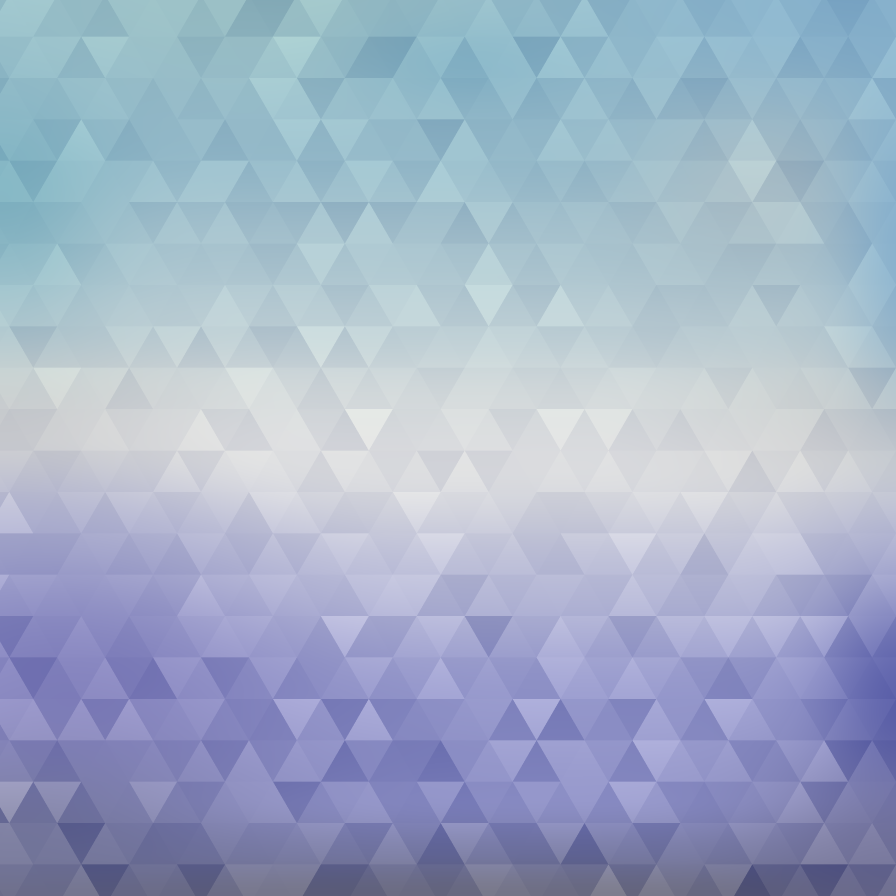
This background is drawn by a Shadertoy shader. Its source:

```glsl
// Soft mosaic of small triangles over a hazy sky: teal above, a pale band, violet below.
// A vertical colour ramp and broad glows give the backdrop; a skewed lattice,
// hashed per triangle at two scales, lightens and darkens it in facets.

float hash(vec3 p) {
    return fract(sin(dot(p, vec3(127.1, 311.7, 74.7))) * 43758.5);
}

// Elliptical falloff around a centre
float glow(vec2 p, vec2 centre, vec2 radius) {
    vec2 d = (p - centre) / radius;
    return exp(-dot(d, d));
}

// Signed brightness of the triangle under a lattice point
float facet(vec2 lattice, float seed) {
    vec2 cell = floor(lattice), f = lattice - cell;
    float down = step(1.0, f.x + f.y);
    float h = 2.0 * hash(vec3(cell, down + seed)) - 1.0;
    float shade = mix(0.75, 1.1, f.y);
    return (0.45 * h + 0.55 * h * h * h) * shade;
}

float mosaic(vec2 uv) {
    vec2 p = (uv - vec2(0.0371, 0.0352)) / vec2(0.0535, 0.0462);
    p.x -= 0.5 * p.y;
    return facet(p, 3.0) + 0.4 * facet(p * 0.5, 11.0);
}

// Vertical ramp, from the grey floor to the teal top
vec3 skyRamp(float y) {
    vec3 c = vec3(0.44, 0.44, 0.52);
    c = mix(c, vec3(0.47, 0.48, 0.63), smoothstep(0.00, 0.05, y));
    c = mix(c, vec3(0.56, 0.57, 0.78), smoothstep(0.03, 0.11, y));
    c = mix(c, vec3(0.59, 0.60, 0.80), smoothstep(0.12, 0.25, y));
    c = mix(c, vec3(0.72, 0.73, 0.84), smoothstep(0.22, 0.37, y));
    c = mix(c, vec3(0.86, 0.865, 0.875), smoothstep(0.34, 0.48, y));
    c = mix(c, vec3(0.83, 0.855, 0.86), smoothstep(0.49, 0.57, y));
    c = mix(c, vec3(0.74, 0.81, 0.835), smoothstep(0.55, 0.64, y));
    c = mix(c, vec3(0.67, 0.775, 0.815), smoothstep(0.62, 0.73, y));
    c = mix(c, vec3(0.59, 0.735, 0.795), smoothstep(0.71, 0.84, y));
    return mix(c, vec3(0.57, 0.725, 0.785), smoothstep(0.85, 1.0, y));
}

vec3 backdrop(vec2 uv) {
    // The violet climbs higher toward the left, and slightly at the right
    float climb = 0.06 * smoothstep(0.45, 0.0, uv.x) + 0.025 * smoothstep(0.8, 1.0, uv.x);
    vec3 c = skyRamp(uv.y - climb * glow(uv, vec2(0.5, 0.40), vec2(9.0, 0.16)));

    // Upper glows: teal left edge, green haze, warm grey and blue at the right
    c = mix(c, vec3(0.45, 0.68, 0.74), 0.65 * glow(uv, vec2(0.0, 0.78), vec2(0.12, 0.13)));
    c = mix(c, vec3(0.62, 0.76, 0.76), 0.6 * glow(uv, vec2(0.28, 1.0), vec2(0.28, 0.10)));
    c = mix(c, vec3(0.47, 0.68, 0.77), 0.45 * glow(uv, vec2(0.52, 0.93), vec2(0.12, 0.05)));
    c = mix(c, vec3(0.51, 0.68, 0.80), 0.75 * glow(uv, vec2(0.95, 1.0), vec2(0.28, 0.14)));
    c = mix(c, vec3(0.68, 0.74, 0.77), 0.7 * glow(uv, vec2(0.85, 0.79), vec2(0.14, 0.10)));
    c = mix(c, vec3(0.49, 0.66, 0.79), 0.9 * glow(uv, vec2(1.02, 0.74), vec2(0.075, 0.17)));

    // Pale sides of the band are a little greyer than its centre
    float sides = smoothstep(0.15, 0.5, abs(uv.x - 0.5));
    c -= 0.06 * sides * glow(uv, vec2(0.5, 0.53), vec2(9.0, 0.09));

    // Lower glows: mauve left, indigo right edge, dim corners
    c = mix(c, vec3(0.47, 0.46, 0.71), 0.7 * glow(uv, vec2(0.08, 0.22), vec2(0.24, 0.14)));
    c = mix(c, vec3(0.34, 0.36, 0.66), 0.85 * glow(uv, vec2(1.01, 0.21), vec2(0.09, 0.13)));
    c = mix(c, vec3(0.44, 0.45, 0.58), 0.75 * glow(uv, vec2(0.0, 0.07), vec2(0.26, 0.09)));
    return mix(c, vec3(0.40, 0.40, 0.56), 0.75 * glow(uv, vec2(1.0, 0.05), vec2(0.16, 0.10)));
}

void mainImage(out vec4 fragColor, in vec2 fragCoord) {
    vec2 uv = fragCoord / iResolution.xy;

    // Average sub-samples to smooth the facet edges
    float tone = 0.0;
    for (int i = 0; i < 9; i++) {
        vec2 offset = (vec2(i % 3, i / 3) - 1.0) / 3.0;
        tone += mosaic((fragCoord + offset) / iResolution.xy) / 9.0;
    }

    // Facets stand out most in the violet and fade in the pale band
    float contrast = mix(0.115, 0.05, smoothstep(0.15, 0.5, uv.y));
    contrast += 0.015 * smoothstep(0.6, 0.85, uv.y);
    vec3 color = backdrop(uv) + tone * contrast * vec3(1.0, 0.95, 0.65);
    fragColor = vec4(clamp(color, 0.0, 1.0), 1.0);
}
```
